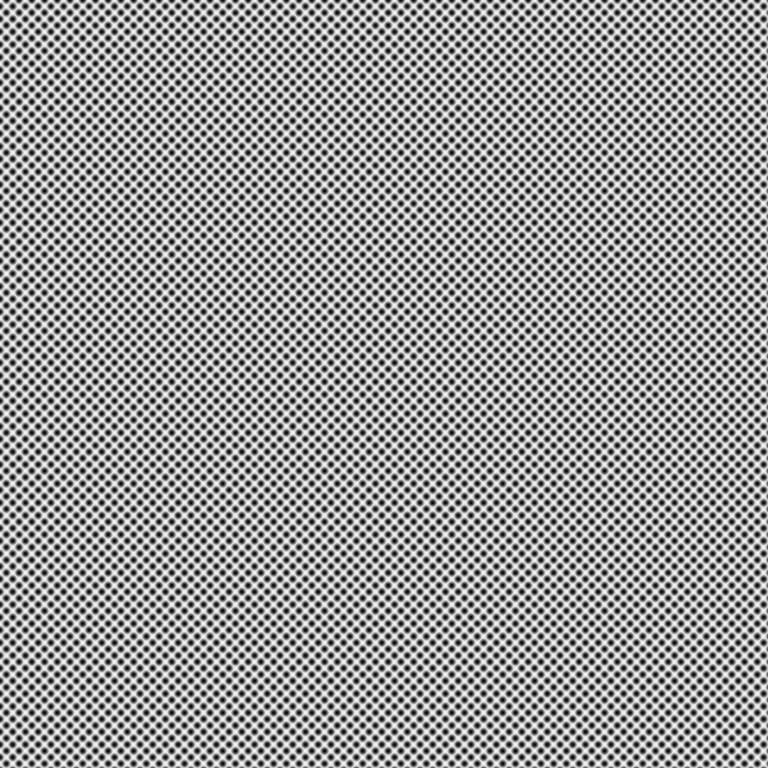
Reproduce this pattern procedurally as a Shadertoy shader.

```glsl
// Halftone screen: soft black dots on pale paper, set on a grid turned by 45 degrees.

const float CELLS = 85.333;               // grid cells per canvas height
const vec2 SOFT_EDGE = vec2(0.05, 0.615); // fade start and end, in cells
const vec3 INK = vec3(0.045);
const vec3 PAPER = vec3(0.945);

// Turn by 45 degrees
vec2 turnDiagonal(vec2 p) {
    return vec2(p.x + p.y, p.y - p.x) * inversesqrt(2.0);
}

// Distance to the centre of the enclosing cell
float cellDistance(vec2 grid) {
    return length(fract(grid) - 0.5);
}

// Dot coverage: 1 at the centre, fading to 0 at the outer edge
float softDot(float dist, vec2 edge) {
    return 1.0 - smoothstep(edge.x, edge.y, dist);
}

void mainImage(out vec4 fragColor, in vec2 fragCoord) {
    // Canvas units, anchored at the upper left corner
    vec2 uv = vec2(fragCoord.x, iResolution.y - fragCoord.y) / iResolution.y;

    // Diagonal dot grid
    vec2 grid = turnDiagonal(uv) * CELLS;
    float coverage = softDot(cellDistance(grid), SOFT_EDGE);

    fragColor = vec4(mix(PAPER, INK, coverage), 1.0);
}
```
